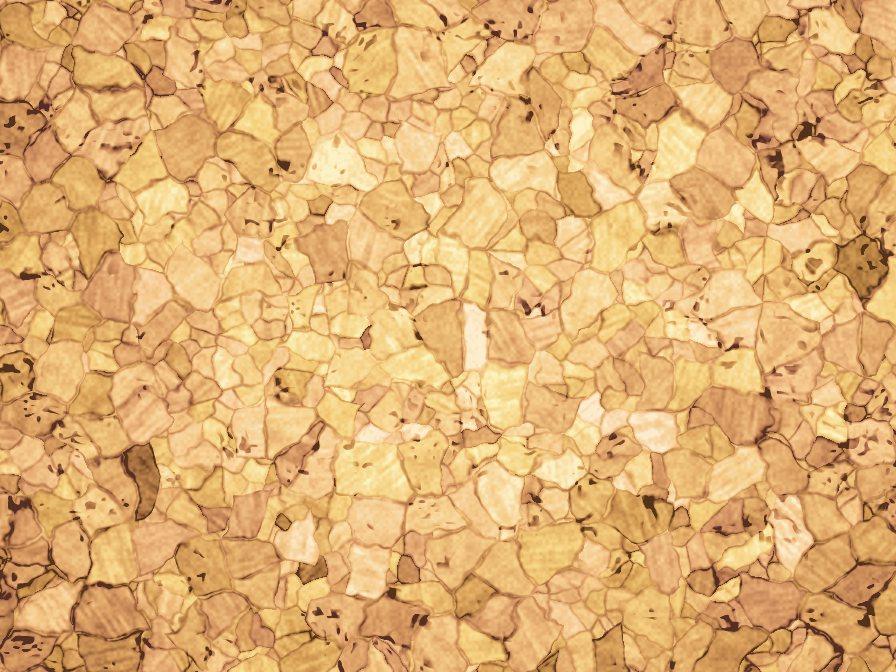
Reproduce this texture procedurally as a WebGL 1 fragment shader.

```glsl
precision highp float;
// Pressed cork board: packed angular grains with thin brown seams and dark specks.
uniform vec2 u_resolution;

#define LARGE_SCALE 15.0   // large grains per canvas height
#define SMALL_SCALE 28.0   // small grains per canvas height
#define LARGE_SHARE 0.62   // share of large cells that hold a grain
#define SEAM_WIDTH 0.0031  // in canvas heights
#define SEAM_DEPTH 1.75
#define GRAIN_CONTRAST 1.3
#define STREAK_CONTRAST 1.5
#define SPECK_DEPTH 2.6
#define VIGNETTE 3.0
#define BRIGHTNESS 0.36

float hash(vec2 p) {
  vec3 q = fract(p.xyx * 0.1031);
  q += dot(q, q.yzx + 33.33);
  return fract((q.x + q.y) * q.z);
}

vec2 hash2(vec2 p) {
  return vec2(hash(p), hash(p + 57.3));
}

float noise(vec2 p) {
  vec2 i = floor(p), f = fract(p);
  f = f * f * (3.0 - 2.0 * f);
  return mix(mix(hash(i), hash(i + vec2(1.0, 0.0)), f.x),
             mix(hash(i + vec2(0.0, 1.0)), hash(i + 1.0), f.x), f.y);
}

// Voronoi cell: x = distance to the nearest border, yz = cell id
vec3 voronoi(vec2 p) {
  vec2 cell = floor(p), f = fract(p), nearest = vec2(0.0), toNearest = vec2(0.0);
  float best = 8.0, border = 8.0;
  for (int y = -1; y <= 1; y++)
    for (int x = -1; x <= 1; x++) {
      vec2 g = vec2(float(x), float(y));
      vec2 r = g + hash2(cell + g) - f;
      float d = dot(r, r);
      if (d < best) { best = d; nearest = g; toNearest = r; }
    }
  for (int y = -2; y <= 2; y++)
    for (int x = -2; x <= 2; x++) {
      vec2 g = nearest + vec2(float(x), float(y));
      vec2 r = g + hash2(cell + g) - f, gap = r - toNearest;
      if (dot(gap, gap) > 0.0001)
        border = min(border, dot(0.5 * (toNearest + r), normalize(gap)));
    }
  return vec3(border, cell + nearest);
}

// Tone of one grain: its own shade plus growth streaks in its own direction
float grainTone(vec2 p, vec2 id) {
  float shade = hash(id + 3.1) + hash(id + 7.7) - 1.0;
  float angle = 6.2832 * hash(id + 11.3);
  vec2 axis = vec2(cos(angle), sin(angle));
  vec2 q = vec2(dot(p, axis), dot(p, vec2(-axis.y, axis.x)));
  float streak = noise(q * vec2(28.0, 170.0) + id) - 0.5;
  float rareDark = step(0.975, hash(id + 19.9));
  return GRAIN_CONTRAST * shade - 1.1 * rareDark
       + STREAK_CONTRAST * streak * (0.25 + 0.75 * hash(id + 23.7));
}

// Colour ramp from dark bark to pale cork, one unit per step
vec3 corkColor(float t) {
  vec3 c = mix(vec3(0.33, 0.19, 0.12), vec3(0.63, 0.41, 0.24), clamp(t, 0.0, 1.0));
  c = mix(c, vec3(0.76, 0.53, 0.32), clamp(t - 1.0, 0.0, 1.0));
  c = mix(c, vec3(0.85, 0.62, 0.37), clamp(t - 2.0, 0.0, 1.0));
  c = mix(c, vec3(0.91, 0.71, 0.45), clamp(t - 3.0, 0.0, 1.0));
  c = mix(c, vec3(0.96, 0.80, 0.52), clamp(t - 4.0, 0.0, 1.0));
  c = mix(c, vec3(0.97, 0.86, 0.63), clamp(t - 5.0, 0.0, 1.0));
  return mix(c, vec3(0.99, 0.94, 0.78), clamp(t - 6.0, 0.0, 1.0));
}

void main() {
  vec2 uv = gl_FragCoord.xy / u_resolution;
  vec2 p = gl_FragCoord.xy / u_resolution.y;
  float pixel = 1.0 / u_resolution.y;

  // Rough, uneven grain outlines
  vec2 bend = vec2(noise(p * 19.0), noise(p * 19.0 + 41.0)) - 0.5;
  vec2 chip = vec2(noise(p * 75.0 + 9.0), noise(p * 75.0 + 83.0)) - 0.5;
  vec2 w = p + 0.028 * bend + 0.008 * chip;

  // Large grains lie over a bed of small ones
  vec3 large = voronoi(w * LARGE_SCALE + 5.0);
  vec3 small = voronoi(w * SMALL_SCALE + 90.0);
  float present = step(hash(large.yz + 31.0), LARGE_SHARE);
  float inset = large.x / LARGE_SCALE - 0.003 * noise(p * 45.0);
  float cover = present * smoothstep(-pixel, pixel, inset);
  float tone = mix(grainTone(p, small.yz + 200.0), grainTone(p, large.yz), cover);
  float hue = mix(hash(small.yz + 71.0), hash(large.yz + 71.0), cover) - 0.5;

  // Seams of changing strength
  float smallEdge = small.x / SMALL_SCALE;
  float edge = mix(smallEdge, abs(inset), cover);
  edge = mix(edge, min(edge, abs(inset)), present);
  float seam = 1.0 - smoothstep(0.0, SEAM_WIDTH + pixel, edge);
  float strength = 0.25 + 1.1 * noise(p * 38.0 + 17.0);
  tone -= SEAM_DEPTH * seam * strength;

  // Dark bark specks, crumbs and fine mottling
  float speckArea = smoothstep(0.62, 0.82, noise(p * 24.0 + 130.0));
  float speck = smoothstep(0.64, 0.82, noise(w * vec2(105.0, 130.0) + 60.0));
  tone -= SPECK_DEPTH * speck * speckArea;
  tone += 0.7 * (noise(p * 60.0 + 7.0) - 0.5) + 0.8 * (noise(p * 210.0) - 0.5);

  // Bright middle, darker corners
  vec2 fromLight = uv - vec2(0.53, 0.55);
  tone += BRIGHTNESS + 0.5 - VIGNETTE * dot(fromLight, fromLight);

  vec3 color = corkColor(4.0 + tone / 0.68);
  color += hue * vec3(0.0, 0.035, -0.06);
  gl_FragColor = vec4(clamp(color, 0.0, 1.0), 1.0);
}
```
